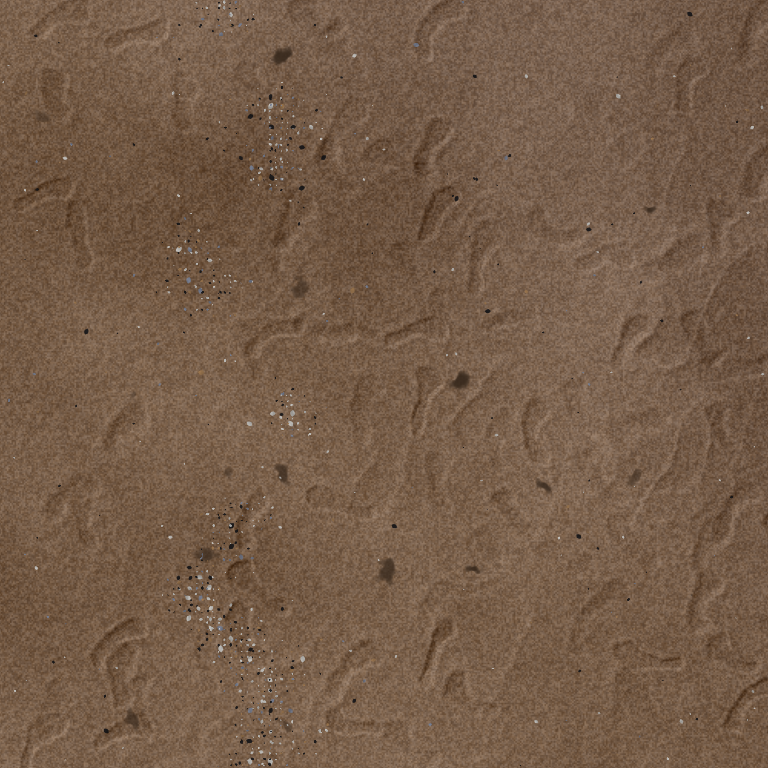
Reproduce this texture procedurally as a three.js fragment shader.

```glsl
// Trampled beach sand seen from above, with shoe prints, pits and a drift of shell debris.
varying vec2 vUv;

#define SAND vec3(0.456, 0.355, 0.271)
#define SHADOW vec3(0.20, 0.145, 0.10)
#define LIGHT_DIR vec2(-0.8, 0.6)
#define RELIEF 0.115
#define GRAIN 0.185
#define GRAIN_CELLS 500.0
#define PATCHES 0.15
#define FOOT_LENGTH 0.027
#define DEBRIS_WIDTH 0.042
#define DEBRIS_AMOUNT 0.8

float hash(vec2 p) {
  vec3 q = fract(p.xyx * 0.1031);
  q += dot(q, q.yzx + 33.33);
  return fract((q.x + q.y) * q.z);
}

vec2 hash2(vec2 p) { return vec2(hash(p), hash(p + 57.3)); }

float noise(vec2 p) {
  vec2 i = floor(p), f = fract(p);
  f = f * f * (3.0 - 2.0 * f);
  return mix(mix(hash(i), hash(i + vec2(1, 0)), f.x),
             mix(hash(i + vec2(0, 1)), hash(i + vec2(1, 1)), f.x), f.y);
}

float fbm(vec2 p) {
  float sum = 0.0, amp = 0.5;
  for (int i = 0; i < 4; i++) {
    sum += amp * noise(p);
    p = mat2(1.6, 1.2, -1.2, 1.6) * p + 7.1;
    amp *= 0.5;
  }
  return sum;
}

vec2 rotate(vec2 p, float a) {
  return vec2(cos(a) * p.x - sin(a) * p.y, sin(a) * p.x + cos(a) * p.y);
}

// How much the sand has been walked on: the middle and the lower right most.
float trample(vec2 p) {
  vec2 fromMiddle = p - vec2(0.52, 0.58);
  return 0.16 + 0.55 * smoothstep(-0.35, 0.45, p.x - 0.9 * p.y)
              + 0.45 * exp(-18.0 * dot(fromMiddle, fromMiddle));
}

// Height of sole-shaped dents with a pushed-up rim, one per jittered cell.
float footprints(vec2 p, float cells, float seed) {
  float height = 0.0;
  for (int j = -1; j <= 1; j++)
    for (int i = -1; i <= 1; i++) {
      vec2 id = floor(p * cells) + vec2(i, j);
      vec2 center = (id + 0.15 + 0.7 * hash2(id + seed)) / cells;
      vec2 kind = hash2(id + seed + 19.0);
      vec2 q = rotate(p - center, 2.8 * (kind.x - 0.5));
      float t = clamp(q.y / FOOT_LENGTH, -1.0, 1.0);
      float sole = 0.009 + 0.003 * t + 0.004 * t * t;
      float d = length(q - vec2(0.006 * t * t, t * FOOT_LENGTH)) - sole;
      float soft = mix(0.003, 0.007, kind.y);
      float rim = exp(-pow((d - soft) / soft, 2.0));
      float tread = 1.0 + 0.08 * sin(q.y * 650.0);
      float dent = tread * (1.0 - smoothstep(-soft, soft, d));
      float depth = mix(0.3, 1.0, hash(id + seed + 41.0));
      height += step(hash(id + seed + 73.0), trample(center)) * depth * (0.3 * rim - dent);
    }
  return height;
}

float sandHeight(vec2 p) {
  vec2 warp = vec2(fbm(p * 13.0), fbm(p * 13.0 + 31.0)) - 0.47;
  vec2 w = p + 0.045 * warp;
  float crease = 1.0 - abs(2.0 * noise(rotate(w, 0.5) * vec2(24.0, 11.0)) - 1.0);
  float churn = trample(p) * smoothstep(0.3, 0.65, noise(p * 8.0 + 50.0));
  return footprints(w, 10.0, 3.0) + footprints(w, 8.0, 120.0)
       + 0.9 * churn * pow(crease, 5.0) + 0.75 * fbm(p * 36.0) + 0.25 * noise(p * 150.0);
}

// Small holes with crumbled edges.
float pits(vec2 p) {
  vec2 id = floor(p * 9.0);
  vec2 q = p - (id + 0.3 + 0.4 * hash2(id + 210.0)) / 9.0;
  q = rotate(q, 6.28 * hash(id + 5.0)) * vec2(1.0, 0.7);
  float radius = mix(0.004, 0.014, hash(id + 8.0)) * (0.4 + 1.2 * noise(p * 130.0));
  float depth = mix(0.35, 0.95, hash(id + 90.0));
  return depth * step(hash(id + 260.0), 0.2) * (1.0 - smoothstep(0.4, 1.1, length(q) / radius));
}

// Chips of shell and stone, thick along a winding drift line and rare elsewhere.
vec3 addDebris(vec3 color, vec2 p, float cells, float seed) {
  vec2 id = floor(p * cells);
  vec2 rnd = hash2(id + seed);
  vec2 q = rotate(fract(p * cells) - 0.35 - 0.3 * rnd, 6.28 * rnd.x);
  float offset = (p.x - 0.31 - 0.05 * cos(16.5 * (p.y - 0.83))) / DEBRIS_WIDTH;
  float clump = smoothstep(0.36, 0.75, noise(p * 13.0 + 4.0));
  float chance = 0.009 + DEBRIS_AMOUNT * clump * exp(-offset * offset);
  float shape = max(length(q * vec2(1.0, 1.5)), abs(q.x + q.y * 0.6) * 1.15);
  float radius = mix(0.13, 0.35, rnd.y * rnd.y);
  float cover = step(hash(id + seed + 9.0), chance)
              * (1.0 - smoothstep(radius - 0.08, radius + 0.08, shape));
  float kind = hash(id + seed + 25.0);
  vec3 chip = kind < 0.32 ? vec3(0.08, 0.08, 0.09)
            : kind < 0.72 ? vec3(0.70, 0.70, 0.69)
            : kind < 0.88 ? vec3(0.42, 0.45, 0.52) : vec3(0.55, 0.42, 0.28);
  return mix(color, chip * (0.85 + 0.3 * noise(p * 300.0)), 0.92 * cover);
}

void main() {
  vec2 p = vUv;
  // Broad tone: greyer at the upper right, damp brown patches elsewhere.
  vec3 color = SAND + PATCHES * (fbm(p * 4.0 + 2.0) - 0.47);
  color += vec3(-0.006, 0.0, 0.014) * smoothstep(0.8, 1.7, p.x + p.y);
  // Relief lit from the upper left.
  vec2 e = 0.0024 * LIGHT_DIR;
  float toLight = sandHeight(p + e), away = sandHeight(p - e);
  color += clamp(RELIEF * (away - toLight) + 0.014 * (away + toLight - 0.75), -0.15, 0.07);
  // Grains, finer and coarser, with a slight variation of hue.
  float grain = 0.75 * noise(p * GRAIN_CELLS) + 0.25 * noise(p * GRAIN_CELLS * 0.45 + 9.0) - 0.5;
  float hue = noise(p * GRAIN_CELLS * 0.8 + 77.0) - 0.5;
  color += GRAIN * grain + vec3(0.02, 0.0, -0.025) * hue;
  color = mix(color, SHADOW, pits(p));
  color = addDebris(color, p, 75.0, 11.0);
  color = addDebris(color, p, 135.0, 310.0);
  gl_FragColor = vec4(color, 1.0);
}
```
